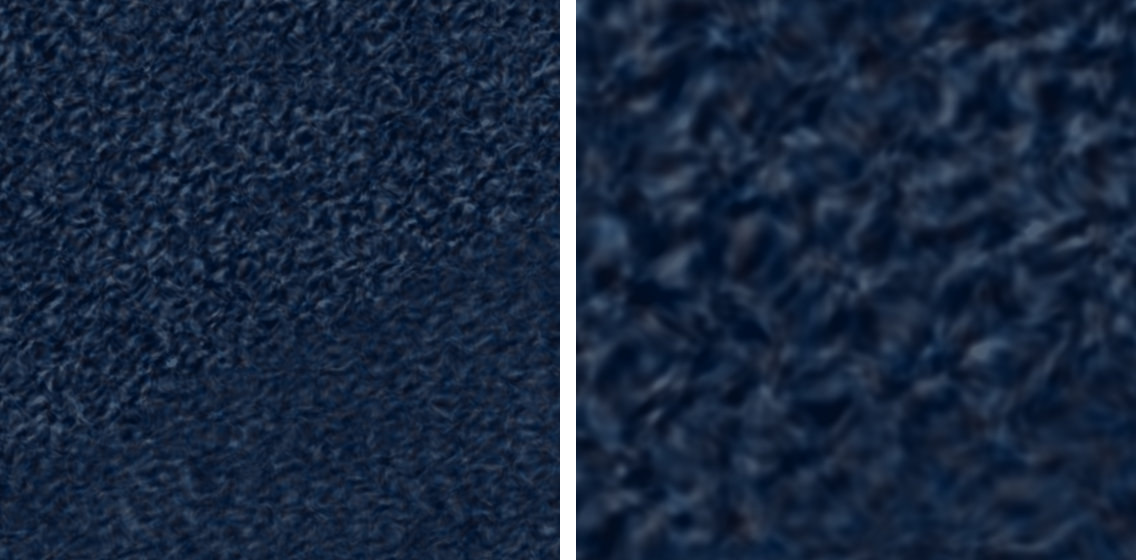
Left: the whole. Right: its middle third, enlarged.
This texture is drawn by a Shadertoy shader. Its source:

```glsl
// Dark blue woven cloth: short slanted thread glints from stretched gradient
// noise. A soft diagonal fold divides a crisp upper part from a calmer lower
// part, where the threads lie flatter and the contrast is weaker.

#define THREAD_FREQ vec2(40.0, 78.0)  // cells along and across a thread
#define CROSS_FREQ vec2(48.0, 72.0)
#define FINE_FREQ 125.0
#define UPPER_ANGLE 0.76
#define LOWER_ANGLE 0.50
#define UPPER_CONTRAST 1.14
#define LOWER_CONTRAST 0.70
#define FOLD_HEIGHT 0.135
#define FOLD_SLOPE 0.49
#define FOLD_SOFTNESS 0.045
#define TINT_STRENGTH 0.010

// Sine-free hash, giving a gradient in the range -1 to 1
vec2 hashGradient(vec2 cell) {
    vec3 h = fract(cell.xyx * vec3(0.1031, 0.1030, 0.0973));
    h += dot(h, h.yzx + 33.33);
    return fract((h.xx + h.yz) * h.zy) * 2.0 - 1.0;
}

// Gradient noise scaled to a standard deviation of about one
float noise(vec2 p) {
    vec2 cell = floor(p);
    vec2 f = p - cell;
    vec2 w = f * f * (3.0 - 2.0 * f);
    vec2 e = vec2(0.0, 1.0);
    float a = dot(hashGradient(cell), f);
    float b = dot(hashGradient(cell + e.yx), f - e.yx);
    float c = dot(hashGradient(cell + e.xy), f - e.xy);
    float d = dot(hashGradient(cell + e.yy), f - e.yy);
    return 5.8 * mix(mix(a, b, w.x), mix(c, d, w.x), w.y);
}

// Noise drawn out along a direction
float threads(vec2 p, float angle, vec2 freq) {
    float c = cos(angle);
    float s = sin(angle);
    vec2 q = vec2(c * p.x + s * p.y, c * p.y - s * p.x);
    return noise(q * freq + 200.0);
}

// Navy ramp: dark gaps, mid blue cloth, pale glints
vec3 denimColor(float level) {
    float z = clamp(level, -2.6, 3.0);
    vec3 base = vec3(0.081, 0.142, 0.234);
    vec3 slope = vec3(0.047, 0.050, 0.051);
    vec3 curve = vec3(0.006, 0.006, 0.005);
    return base + z * (slope + z * curve);
}

void mainImage(out vec4 fragColor, in vec2 fragCoord) {
    vec2 uv = fragCoord / min(iResolution.x, iResolution.y);

    // Uneven yarn: bend the threads slightly
    vec2 bend = vec2(noise(uv * 23.0 + 11.0), noise(uv * 23.0 + 71.0));
    vec2 p = uv + 0.0025 * bend;

    // Fold mask: 0 below, 1 above
    float foldLine = FOLD_HEIGHT + FOLD_SLOPE * uv.x + 0.008 * noise(uv * 7.0 + 40.0);
    float upper = smoothstep(-FOLD_SOFTNESS, FOLD_SOFTNESS, uv.y - foldLine);

    // Weave: main threads, crossing threads and fine fibres
    float mainThread = mix(threads(p, LOWER_ANGLE, THREAD_FREQ),
                           threads(p, UPPER_ANGLE, THREAD_FREQ), upper);
    float crossThread = threads(p + 3.7, 0.12, CROSS_FREQ);
    float fibre = noise(p * FINE_FREQ + 300.0);
    float weave = 0.78 * mainThread + 0.48 * crossThread + 0.38 * fibre;

    // Broad mottling and the contrast of each side
    float mottle = 0.13 * noise(uv * 6.0 + 90.0) + 0.10 * noise(uv * 15.0 + 130.0);
    float contrast = mix(LOWER_CONTRAST, UPPER_CONTRAST, upper);
    vec3 color = denimColor(weave * contrast + mottle);

    // Dye variation between blue and grey yarn
    float tint = noise(uv * 52.0 + 400.0);
    color += TINT_STRENGTH * tint * vec3(-1.0, 0.1, 0.9);

    fragColor = vec4(clamp(color, 0.0, 1.0), 1.0);
}
```
